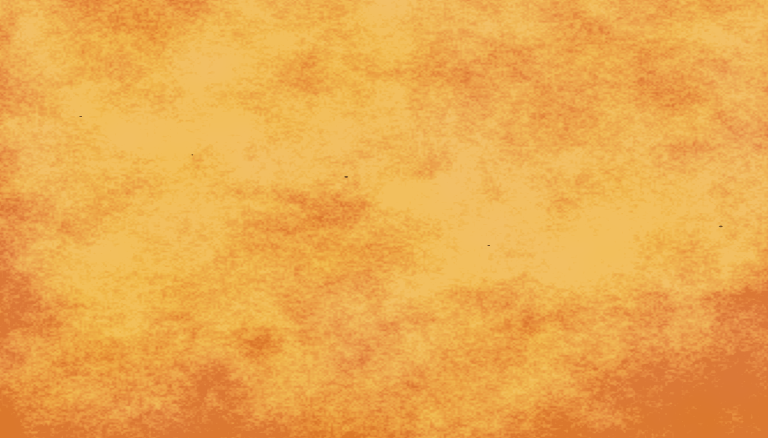
Write a Shadertoy shader that draws this texture.

```glsl
// Warm, aged parchment: layered noise builds one tone value from cloudy
// mottling, horizontal stains, worn edges and fine paper fibre, and a
// six-colour ramp turns that tone into orange and honey yellow.

const int RAMP_SIZE = 6;

float hash(vec2 p) {
    vec3 q = fract(p.xyx * vec3(0.1031, 0.1030, 0.0973));
    q += dot(q, q.yzx + 33.33);
    return fract((q.x + q.y) * q.z);
}

float valueNoise(vec2 p) {
    vec2 cell = floor(p);
    vec2 f = fract(p);
    f = f * f * f * (f * (f * 6.0 - 15.0) + 10.0);
    float low = mix(hash(cell), hash(cell + vec2(1, 0)), f.x);
    float high = mix(hash(cell + vec2(0, 1)), hash(cell + vec2(1, 1)), f.x);
    return mix(low, high, f.y);
}

// Normalised fractal sum; each octave is turned to hide the lattice.
float fbm(vec2 p, int octaves, float gain) {
    mat2 turn = mat2(0.8, 0.6, -0.6, 0.8);
    float sum = 0.0, weight = 1.0, total = 0.0;
    for (int i = 0; i < octaves; i++) {
        sum += weight * valueNoise(p);
        total += weight;
        weight *= gain;
        p = turn * p * 2.03 + 17.3;
    }
    return sum / total;
}

// Dark orange to pale honey; tone 0 is the middle orange.
vec3 parchmentRamp(float tone) {
    vec3 colours[RAMP_SIZE] = vec3[](
        vec3(0.86, 0.47, 0.19), vec3(0.90, 0.55, 0.24),
        vec3(0.92, 0.62, 0.27), vec3(0.93, 0.67, 0.30),
        vec3(0.94, 0.72, 0.32), vec3(0.95, 0.75, 0.38));
    float stops[RAMP_SIZE] = float[](-2.1, -1.3, -0.64, 0.0, 0.62, 1.35);
    vec3 colour = colours[0];
    for (int i = 1; i < RAMP_SIZE; i++) {
        float blend = clamp((tone - stops[i - 1]) / (stops[i] - stops[i - 1]), 0.0, 1.0);
        colour = mix(colour, colours[i], blend);
    }
    return colour;
}

// Large clouds plus smaller blotches, both slightly wider than tall.
float mottling(vec2 p) {
    vec2 warp = vec2(fbm(p * 4.0 + 3.1, 3, 0.5), fbm(p * 4.0 + 41.7, 3, 0.5)) - 0.5;
    float clouds = fbm((p + 0.25 * warp) * vec2(2.3, 3.6) + 8.4, 6, 0.58) - 0.5;
    float blotches = fbm((p + 0.06 * warp) * vec2(10.0, 14.0) + 60.2, 4, 0.65) - 0.5;
    return 5.0 * clouds + 2.8 * blotches;
}

// Long thin smears, strongest across the middle of the sheet.
float stains(vec2 p) {
    vec2 q = p + 0.12 * (fbm(p * 5.0 + 22.0, 3, 0.5) - 0.5);
    float smear = fbm(q * vec2(2.2, 8.5) + 90.6, 5, 0.55);
    float band = smoothstep(0.12, 0.32, p.y) * (1.0 - smoothstep(0.5, 0.72, p.y));
    return smoothstep(0.5, 0.72, smear) * mix(0.25, 1.0, band);
}

// Darkening toward the bottom, the borders and the lower corners.
float wear(vec2 p, float aspect) {
    float side = min(p.x, aspect - p.x);
    float border = min(side, min(p.y, 1.0 - p.y));
    float lower = 1.0 - smoothstep(0.0, 0.58, p.y);
    float corner = exp(-length(vec2(side, p.y)) / 0.24);
    return 1.15 * lower + 0.75 * exp(-border / 0.06) + 0.7 * corner;
}

// Short strands and finer grain of the paper.
float paperFibre(vec2 p) {
    float strands = valueNoise(p * vec2(75.0, 145.0) + 5.0) - 0.5;
    float grain = valueNoise(p * vec2(190.0, 240.0) + 31.0) - 0.5;
    return 1.1 * strands + 1.3 * grain;
}

// A few tiny flattened flecks scattered over the sheet.
float flecks(vec2 p, float aspect) {
    float cover = 0.0;
    for (int i = 0; i < 5; i++) {
        float id = float(i);
        vec2 centre = vec2((id + hash(vec2(id, 3.7))) / 5.0 * aspect,
                           mix(0.3, 0.75, hash(vec2(id, 9.2))));
        float size = mix(0.0025, 0.005, hash(vec2(id, 14.6)));
        float dist = length((p - centre) * vec2(0.8, 1.6));
        cover = max(cover, 1.0 - smoothstep(size * 0.3, size, dist));
    }
    return cover;
}

void mainImage(out vec4 fragColor, in vec2 fragCoord) {
    vec2 p = fragCoord / iResolution.y;
    float aspect = iResolution.x / iResolution.y;

    // Combine the layers around a light base tone
    float baseTone = 0.68;
    float tone = baseTone + mottling(p) + paperFibre(p)
               - 1.2 * stains(p) - wear(p, aspect);
    vec3 colour = parchmentRamp(tone);

    // Faded patches lose a little saturation
    float faded = fbm(p * vec2(3.5, 4.5) + 130.0, 4, 0.5) - 0.5;
    colour.b += 0.12 * faded;

    vec3 fleckBrown = vec3(0.30, 0.17, 0.08);
    colour = mix(colour, fleckBrown, 0.75 * flecks(p, aspect));
    fragColor = vec4(colour, 1.0);
}
```
